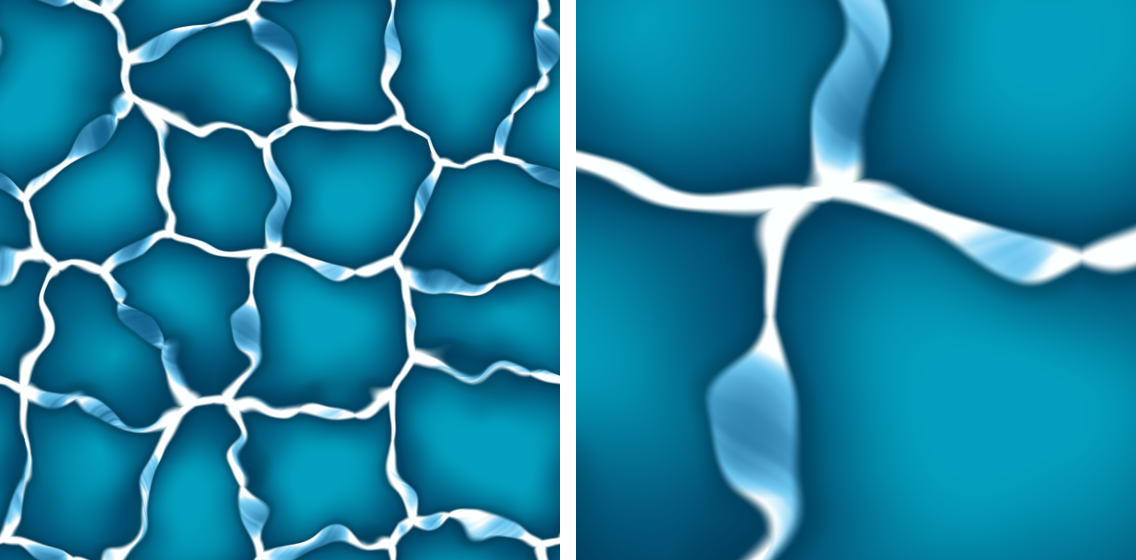
Left, the full canvas; right, a detail of the centre.
Give the GLSL for this texture, as a WebGL 1 fragment shader.

```glsl
precision highp float;
// Water caustics: soft teal cells divided by twisting ribbons of light.
// A wrapped, warped Voronoi diagram gives the cells; each border carries a ribbon
// between two noisy curves, white where they pinch and blue where they spread.

uniform vec2 u_resolution;

const float CELLS = 4.0;      // Voronoi sites per side
const float JITTER = 0.78;
const float BLEND = 7.0;      // higher is a sharper cell shading
const vec3 DEEP = vec3(0.005, 0.29, 0.43);
const vec3 TEAL = vec3(0.01, 0.62, 0.74);
const vec3 VEIL = vec3(0.10, 0.46, 0.68);
const vec3 SKY = vec3(0.42, 0.78, 0.95);
const vec3 WHITE = vec3(0.99, 1.0, 1.0);

vec2 hash2(vec2 p) {
  vec3 q = fract(p.xyx * vec3(0.1031, 0.1030, 0.0973));
  q += dot(q, q.yzx + 33.33);
  return fract((q.xx + q.yz) * q.zy);
}

// Two channels of value noise in -1..1, repeating after period lattice steps.
vec2 noise2(vec2 p, float period, float seed) {
  vec2 i = floor(p);
  vec2 f = fract(p);
  f = f * f * f * (f * (f * 6.0 - 15.0) + 10.0);
  vec2 a = hash2(mod(i, period) + seed);
  vec2 b = hash2(mod(i + vec2(1.0, 0.0), period) + seed);
  vec2 c = hash2(mod(i + vec2(0.0, 1.0), period) + seed);
  vec2 d = hash2(mod(i + 1.0, period) + seed);
  return 2.0 * mix(mix(a, b, f.x), mix(c, d, f.x), f.y) - 1.0;
}

vec2 tiledNoise(vec2 uv, float repeats, float seed) {
  return noise2(uv * repeats, repeats, seed);
}

// Three nearest distances, the two nearest sites as (offset, id), soft border depth.
void voronoi(vec2 p, out vec3 dist, out vec3 first, out vec3 second, out float depth) {
  vec2 cell = floor(p);
  float sum = 0.0;
  dist = vec3(9.0);
  first = vec3(0.0);
  second = vec3(0.0);
  for (int y = -2; y <= 2; y++) {
    for (int x = -2; x <= 2; x++) {
      vec2 c = cell + vec2(float(x), float(y));
      vec2 w = mod(c, CELLS);
      vec2 r = c + 0.5 + JITTER * (hash2(w + 17.0) - 0.5) - p;
      vec3 site = vec3(r, w.x + CELLS * w.y);
      float d = length(r);
      sum += exp(-BLEND * d);
      if (d < dist.x) {
        dist = vec3(d, dist.xy);
        second = first;
        first = site;
      } else if (d < dist.y) {
        dist = vec3(dist.x, d, dist.y);
        second = site;
      } else {
        dist.z = min(dist.z, d);
      }
    }
  }
  float others = max(sum - exp(-BLEND * dist.x), 0.00001);
  depth = -log(others) / BLEND - dist.x;
}

// Light falling on the ribbon: broad sheen and fine streaks that run across it.
float sheen(float along, float across, float row) {
  float broad = noise2(vec2(along * 4.5 + across * 0.9, row), 256.0, 5.0).x;
  float fine = noise2(vec2(along * 34.0 + across * 4.0, row), 256.0, 9.0).y;
  return 1.0 + 0.55 * broad + 0.09 * fine;
}

vec3 ribbonColor(float light) {
  vec3 color = mix(VEIL, SKY, smoothstep(0.1, 0.6, light));
  return mix(color, WHITE, smoothstep(0.55, 1.0, light));
}

void main() {
  vec2 uv = gl_FragCoord.xy / u_resolution;
  vec2 p = uv * CELLS + 0.10 * tiledNoise(uv, 8.0, 40.0)
         + 0.022 * tiledNoise(uv, 20.0, 70.0);

  vec3 dist, first, second;
  float depth;
  voronoi(p, dist, first, second, depth);

  // Signed distance from the border, positive on the side of the lower id.
  bool swapped = first.z > second.z;
  vec3 low = swapped ? second : first;
  vec3 high = swapped ? first : second;
  float side = 0.5 * (dist.y - dist.x) * (swapped ? -1.0 : 1.0);
  vec2 dir = normalize(high.xy - low.xy);
  float along = dot(low.xy + high.xy, vec2(-dir.y, dir.x)) * 0.5;

  // The two curves join at the junctions, where the ribbon flares.
  float open = smoothstep(0.0, 0.32, dist.z - dist.y);
  vec2 curves = 0.11 * open * tiledNoise(uv, 12.0, 110.0);
  float halfBase = mix(0.030, 0.013, open);
  float lower = min(curves.x, curves.y) - halfBase;
  float upper = max(curves.x, curves.y) + halfBase;
  float width = upper - lower;
  float outside = max(lower - side, side - upper);
  float across = clamp((side - lower) / width, 0.0, 1.0);

  // Shade the cell, then lay the ribbon over its dark rim.
  vec3 color = mix(DEEP, TEAL, smoothstep(-0.07, 0.63, depth));
  color *= mix(0.84, 1.0, smoothstep(0.0, 0.07, outside));
  float row = low.z * CELLS * CELLS + high.z;
  float light = min(0.068 / width, 1.1) * mix(1.0, sheen(along, across, row), open);
  light *= mix(1.0, 0.75 + 0.5 * across, open);
  float cover = 1.0 - smoothstep(-0.014, 0.012, outside);
  color = mix(color, ribbonColor(light), cover * mix(0.6, 1.0, smoothstep(0.2, 0.7, light)));

  gl_FragColor = vec4(color, 1.0);
}
```
